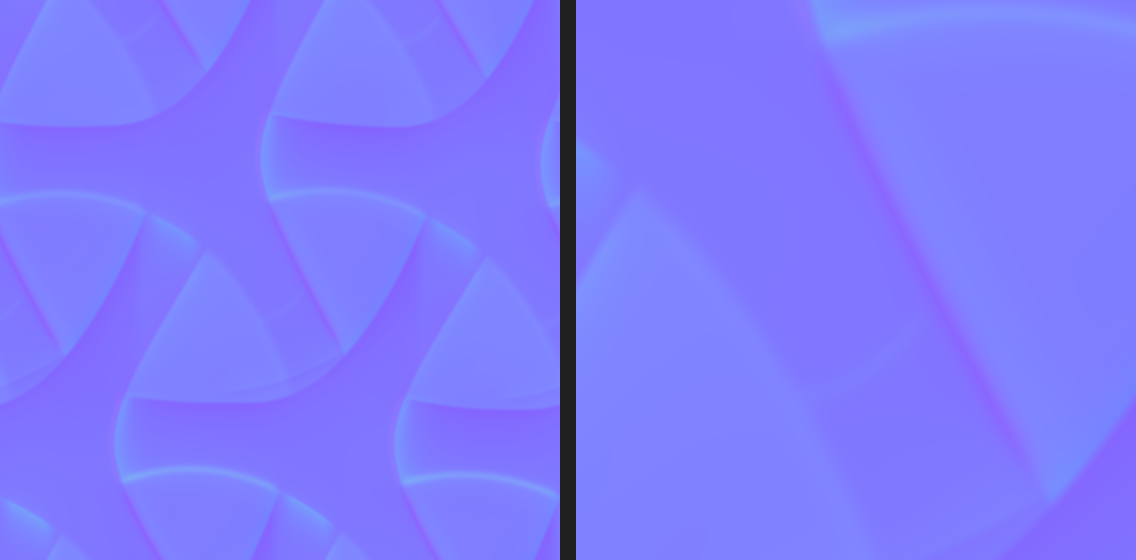
Left, the full canvas; right, a detail of the centre.
A WebGL 2 fragment shader for this texture map:

```glsl
#version 300 es
precision highp float;
// Tangent-space normal map of a three-way woven lattice, two staggered cells across and two rows down.
uniform vec2 u_resolution;
out vec4 outColor;

const float TAU = 6.2831853;

// Smooth step from 0 to 1 across an edge at signed distance zero.
float inside(float d) { return smoothstep(-0.009, 0.009, d); }

// Soft window that is 1 between a and b.
float window(float v, float a, float b, float w) {
  return smoothstep(a - w, a + w, v) * (1.0 - smoothstep(b - w, b + w, v));
}

// Glow on the positive side of an edge only.
float glow(float d, float width) { return inside(d) * exp(-max(d, 0.0) / width); }

// Symmetric thin crease.
float crease(float d, float width) { return exp(-d * d / (width * width)); }

// Distance right of the bowed upright edge.
float bowDist(vec2 q) {
  float root = sqrt(0.0174 + 0.384 * q.y * q.y);
  float slope = 0.384 * q.y / root;
  return (q.x - root + 0.132) / sqrt(1.0 + slope * slope);
}

// Distance above the edge that runs level and then sweeps up to the right.
float sweepDist(vec2 q) {
  float rise = max(q.x - 0.45, 0.0), dip = max(0.4 - q.x, 0.0);
  float y = 0.128 + 2.0 * pow(rise, 2.4) + 0.25 * dip * dip;
  float slope = 4.8 * pow(rise, 1.4) - 0.5 * dip;
  return (q.y - y) / sqrt(1.0 + slope * slope);
}

// Distance above the shallow arch.
float archDist(vec2 q) {
  float x = q.x - 0.255;
  return (q.y + 0.104 + 0.7 * x * x) / sqrt(1.0 + 1.96 * x * x);
}

// Red and green offsets contributed by one lattice cell.
vec2 weave(vec2 q, float lowRow) {
  float bow = bowDist(q), sweep = sweepDist(q), arch = archDist(q);
  float nextSweep = sweepDist(q + vec2(0.5, 1.0));
  float s = 0.69 - q.y;
  float rib = (0.3 + 0.95 * s - 0.65 * s * s - q.x) * 0.82;
  vec2 n = vec2(0.0);

  // Raised upright and inverted triangles
  float upright = inside(bow) * smoothstep(-0.02, 0.02, rib) * inside(sweep);
  float inverted = inside(bow) * inside(-arch) * inside(nextSweep);
  n.y += upright * (0.032 + 0.02 * smoothstep(0.1, 0.6, q.y));
  n.y += inverted * (0.022 + 0.03 * smoothstep(0.12, 0.0, min(bow, -arch)));
  n += inverted * vec2(-0.05, 0.03) * glow(nextSweep, 0.03);

  // Shaded strand below the sweeping edge
  float along = window(q.x, 0.05, 1.07, 0.025);
  float shade = along * inside(bow) * (1.0 - 0.35 * crease(q.x - 0.68, 0.18));
  n += vec2(0.012, -0.066) * shade * glow(-sweep, 0.13);
  n += vec2(0.012, -0.02) * shade * glow(-sweep, 0.025);
  n.y += 0.018 * window(q.x, 0.45, 0.82, 0.08) * glow(sweep, 0.09);

  // Bright turned end, light upper flank and violet lower flank of the bow
  float turned = window(q.y, -0.14, 0.165, 0.025);
  n += vec2(-0.035, 0.14) * turned * glow(bow, 0.055);
  n += vec2(0.035, 0.01) * turned * crease(bow + 0.012, 0.012);
  n += vec2(-0.005, 0.05) * window(q.y, 0.17, 0.64, 0.05) * glow(bow, 0.03);
  n += vec2(0.02, -0.025) * window(q.y, 0.1, 0.62, 0.08) * glow(-bow, 0.05);
  n += vec2(0.035, -0.06) * window(q.y, -0.65, -0.18, 0.04) * crease(bow, 0.017);
  n += vec2(0.01, -0.02) * window(q.y, -0.62, -0.15, 0.06) * glow(-bow, 0.07);

  // Light rim on the arch and its bright shoulder
  float rim = window(q.x, 0.03, 0.58, 0.03);
  n.y += (0.06 + 0.04 * lowRow) * rim * crease(arch, 0.015);
  n.y += 0.03 * rim * glow(arch, 0.05);
  float shoulder = window(q.x, 0.61, 0.77, 0.035);
  n += vec2(-0.04, 0.13 + 0.04 * lowRow) * shoulder * glow(-arch, 0.055);
  n.y += 0.035 * shoulder * glow(arch, 0.03);

  // Faint inner rib and arc
  n.y += 0.022 * window(q.y, 0.18, 0.64, 0.04) * crease(rib, 0.018);
  float arc = q.y - 0.43 - 4.0 * (q.x - 0.5) * (q.x - 0.5);
  n.y += 0.022 * window(q.x, 0.51, 0.65, 0.02) * crease(arc, 0.018);

  // Second fold carried by the lower row only
  float run = max(q.x - 0.34, 0.0);
  float fold = q.y - 0.165 - 0.7 * run * run;
  n.y += lowRow * window(q.x, 0.4, 0.8, 0.05) * (0.02 * glow(fold, 0.03) - 0.03 * glow(-fold, 0.025));
  return n;
}

void main() {
  vec2 uv = gl_FragCoord.xy / u_resolution;
  vec2 p = uv * 2.0 + 0.012 * sin(TAU * uv.yx + vec2(0.6, 2.1)) - vec2(0.42, 0.42);
  vec2 n = vec2(0.5, 0.47);

  // Neighbouring cells of the staggered lattice
  for (int k = 0; k < 2; k++) {
    float row = floor(p.y) + float(k);
    float x = fract(p.x - 0.5 * row);
    float lowRow = 1.0 - mod(row, 2.0);
    for (int i = -1; i < 2; i++) n += weave(vec2(x + float(i), p.y - row), lowRow);
  }

  // Slow drift of the surface
  n.y += 0.006 * sin(TAU * (uv.x + 2.0 * uv.y)) * cos(TAU * (2.0 * uv.x - uv.y));
  float blue = 1.0 - 0.3 * max(n.y - 0.55, 0.0);
  outColor = vec4(clamp(vec3(n, blue), 0.0, 1.0), 1.0);
}
```
